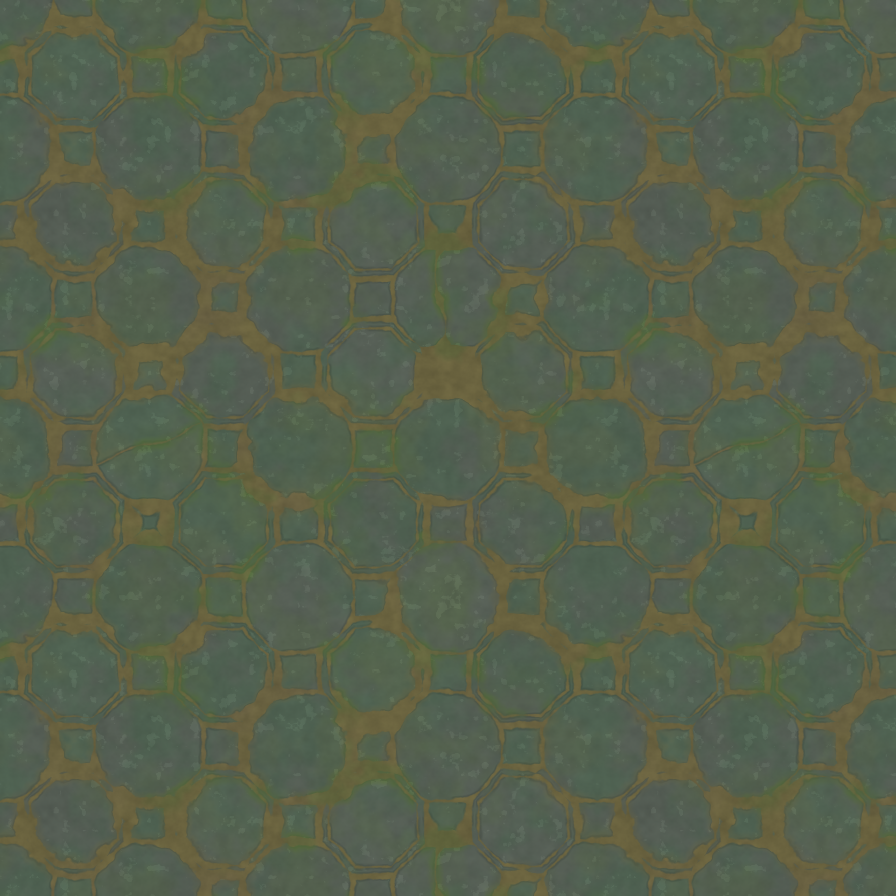
A Shadertoy shader for this texture:

```glsl
// Weathered octagon-and-square floor tiles with ochre grout, moss and cracks.

const float CELLS = 6.0;        // repeats across and down
const float PERIOD = 4.0;       // cells after which the wear repeats
const float PLAIN_R = 0.363;    // apothem of the plain octagons
const float FRAMED_R = 0.346;   // apothem of the framed octagons
const float RING_R = 0.296;     // apothem of the line inside the frame
const float SQUARE_R = 0.128;   // half side of the small squares
const float GROUT_W = 0.007;    // half width of the clean grout
const float WEAR_W = 0.040;     // extra grout in worn patches
const float WOBBLE = 0.040;     // unevenness of the edges

const vec2 SPILL_LARGE = vec2(3.0, 3.53);
const vec2 SPILL_LEFT = vec2(1.0, 2.5);
const vec2 SPILL_TOP = vec2(3.0, 4.42);
const vec2 CRACK_STEEP = vec2(3.0, 4.0);
const vec2 CRACK_FLAT = vec2(1.0, 3.0);

const vec3 TEAL = vec3(0.308, 0.382, 0.318);
const vec3 SLATE = vec3(0.336, 0.370, 0.334);
const vec3 OLIVE = vec3(0.332, 0.388, 0.300);
const vec3 GROUT = vec3(0.414, 0.386, 0.245);
const vec3 MOSS = vec3(0.315, 0.408, 0.225);
const vec3 RUST = vec3(0.400, 0.362, 0.270);

float hash(vec2 p) {
    return fract(sin(dot(p, vec2(127.1, 311.7))) * 43758.5453);
}

// Value noise that wraps after PERIOD cells; freq is a whole number.
float noise(vec2 p, float freq, float seed) {
    vec2 q = p * freq, i = floor(q), f = fract(q);
    f = f * f * (3.0 - 2.0 * f);
    float n = PERIOD * freq;
    vec2 a = mod(i, n) + seed, b = mod(i + 1.0, n) + seed;
    return mix(mix(hash(a), hash(vec2(b.x, a.y)), f.x),
               mix(hash(vec2(a.x, b.y)), hash(b), f.x), f.y);
}

float fbm(vec2 p, float freq, float seed) {
    float sum = 0.0, amp = 0.533;
    for (int k = 0; k < 4; k++) {
        sum += amp * noise(p, freq, seed);
        freq *= 2.0;
        amp *= 0.5;
    }
    return sum;
}

float octagon(vec2 p, float r) {
    p = abs(p);
    return max(max(p.x, p.y), (p.x + p.y) * 0.70711) - r;
}

// Offset from the nearest wrapped copy of a point.
vec2 wrapped(vec2 p, vec2 center) {
    return mod(p - center + 0.5 * PERIOD, PERIOD) - 0.5 * PERIOD;
}

float spill(vec2 p, vec2 center, float radius) {
    return smoothstep(radius, 0.03, length(wrapped(p, center)));
}

void mainImage(out vec4 fragColor, in vec2 fragCoord) {
    vec2 uv = fragCoord / iResolution.xy * CELLS;
    float px = CELLS / min(iResolution.x, iResolution.y);
    vec2 p = uv + WOBBLE * (vec2(fbm(uv, 6.0, 11.0), fbm(uv, 6.0, 37.0)) - 0.5);

    // Tile layout: framed octagon in the middle, plain on corners, squares on edges
    vec2 c = fract(p) - 0.5;
    vec2 corner = fract(p + 0.5) - 0.5;
    vec2 side = abs(c.x) > abs(c.y) ? vec2(sign(c.x), 0.0) : vec2(0.0, sign(c.y));
    vec2 s = abs(c - 0.5 * side);
    float framed = octagon(c, FRAMED_R);
    float plain = max(octagon(corner, PLAIN_R), length(corner) - 1.04 * PLAIN_R);
    float square = max(s.x, s.y) - SQUARE_R;
    float d = min(min(framed, plain), square);
    vec2 id = floor(p) + 0.5;
    if (plain < framed) id = floor(p + 0.5);
    if (square < min(framed, plain)) id = floor(p) + 0.5 + 0.5 * side;
    id = mod(id, PERIOD);

    // Frame line and cracks
    d = max(d, -abs(octagon(c, RING_R)));
    vec2 a = wrapped(p, CRACK_STEEP), b = wrapped(p, CRACK_FLAT);
    float steep = abs(a.x + 0.05 + 0.04 * sin(a.y * 9.0)) + step(0.37, length(a));
    float flatCrack = abs(b.y - 0.03 - 0.34 * b.x + 0.02 * sin(b.x * 14.0)) * 0.95
                    + step(0.37, length(b));
    d = max(d, -min(steep, flatCrack) - 0.004);

    // Grout widened by small ragged wear patches and a few spills
    float patches = fbm(uv, 3.0, 5.0);
    float grain = fbm(uv, 12.0, 71.0);
    float fine = fbm(uv, 20.0, 131.0) - 0.5;
    float width = GROUT_W + 0.022 * (grain - 0.5) + 0.014 * fine
                + WEAR_W * smoothstep(0.53, 0.78, patches) * (0.2 + 1.4 * grain)
                + 0.15 * spill(uv, SPILL_LARGE, 0.26)
                + 0.07 * (spill(uv, SPILL_LEFT, 0.22) + spill(uv, SPILL_TOP, 0.20));
    float edge = d + width;
    float grout = smoothstep(-0.8 * px - 0.002, 0.8 * px + 0.002, edge);

    // Tile glaze: a tint per tile with painted clouds
    float cloud = fbm(uv, 4.0, 93.0);
    float tint = clamp(0.2 + 0.6 * hash(id + 3.7) + 1.6 * (cloud - 0.5), 0.0, 1.0);
    vec3 tile = mix(TEAL, SLATE, smoothstep(0.15, 0.85, tint));
    tile = mix(tile, OLIVE, smoothstep(0.42, 0.66, fbm(uv, 3.0, 151.0)) * 0.7);
    tile *= 0.985 + 0.03 * hash(id + 8.1) + 0.10 * (grain - 0.5) + 0.09 * fine;

    // Shaded rim, ochre stain and moss near the edges
    float rim = smoothstep(-0.06, 0.0, edge);
    tile *= 1.0 - 0.13 * smoothstep(-0.020, -0.003, edge) * smoothstep(0.3, 0.6, grain);
    tile = mix(tile, GROUT, 0.30 * rim * smoothstep(0.40, 0.66, patches));
    float moss = smoothstep(0.54, 0.72, fbm(uv, 3.0, 211.0));
    tile = mix(tile, MOSS, moss * (0.12 + 0.55 * rim) * (0.5 + grain));
    float speck = smoothstep(0.66, 0.74, fbm(uv, 16.0, 19.0));
    tile = mix(tile, tile * 1.10, speck);

    vec3 joint = mix(GROUT, RUST, 0.5 * smoothstep(0.50, 0.75, fbm(uv, 2.0, 307.0)));
    joint = mix(joint, MOSS, 0.35 * moss) * (1.0 + 0.16 * (grain - 0.5) + 0.14 * fine);
    fragColor = vec4(mix(tile, joint, grout), 1.0);
}
```
